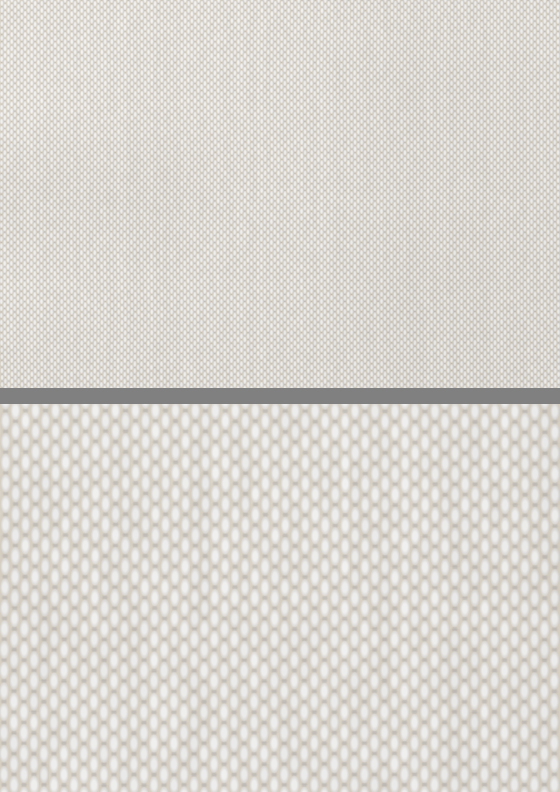
Top: the whole. Bottom: its middle third, enlarged.
A Shadertoy shader for this texture:

```glsl
// Pale woven screen fabric: staggered columns of white oval thread floats
// over beige cross threads, with small grey shadows where the floats dip.
// Each column is a shifted cell grid; hashes and value noise vary the tone.

float hash(vec2 p) {
    vec3 q = fract(vec3(p.xyx) * 0.1031);
    q += dot(q, q.yzx + 33.33);
    return fract((q.x + q.y) * q.z);
}

float noise(vec2 p) {
    vec2 i = floor(p), f = fract(p);
    f = f * f * (3.0 - 2.0 * f);
    return mix(mix(hash(i), hash(i + vec2(1, 0)), f.x),
               mix(hash(i + vec2(0, 1)), hash(i + vec2(1, 1)), f.x), f.y);
}

vec3 weave(vec2 uv) {
    // 84 repeats across and 56 down, gently pulled out of line
    vec2 p = uv * vec2(84.0, 56.0);
    p += 0.12 * (vec2(noise(uv * 5.0), noise(uv * 5.0 + 19.0)) - 0.5);

    // Two columns per repeat, every second one raised by half a cell
    float column = floor(p.x * 2.0);
    float y = p.y + 0.5 * mod(column, 2.0);
    vec2 cell = vec2(column, floor(y));
    vec2 local = vec2((fract(p.x * 2.0) - 0.5) * 0.5, fract(y) - 0.5);

    // Beige cross thread, with a grey shadow at the tips of each float
    vec3 color = vec3(0.835, 0.807, 0.757);
    vec2 tip = vec2(local.x, 0.5 - abs(local.y)) / vec2(0.18, 0.16);
    color = mix(color, vec3(0.755, 0.737, 0.715), 1.0 - smoothstep(0.35, 1.1, length(tip)));

    // Rounded white float, brightest along its middle
    float size = 1.0 + 0.08 * (hash(cell + 7.0) - 0.5);
    float r = length(local / vec2(0.235, 0.43)) / size;
    vec3 thread = mix(vec3(0.925, 0.924, 0.922), vec3(0.855, 0.845, 0.832), smoothstep(0.42, 0.95, r));
    color = mix(color, thread, 1.0 - smoothstep(0.85, 1.08, r));

    // Uneven yarn from float to float and column to column
    color += 0.018 * (hash(cell) - 0.5) + 0.014 * (hash(vec2(column, 91.0)) - 0.5);
    return color;
}

void mainImage(out vec4 fragColor, in vec2 fragCoord) {
    // Average a 4 by 4 grid of samples to smooth the fine edges
    vec3 color = vec3(0.0);
    for (int j = 0; j < 4; j++) {
        for (int i = 0; i < 4; i++) {
            vec2 offset = (vec2(i, j) - 1.5) * 0.25;
            color += weave((fragCoord + offset) / iResolution.xy) / 16.0;
        }
    }

    // Faint cloudy tone and a slight falloff toward the lower right
    vec2 uv = fragCoord / iResolution.xy;
    color += 0.02 * (noise(uv * 4.0 + 3.0) - 0.5);
    color += 0.02 * (uv.y - uv.x);
    fragColor = vec4(clamp(color, 0.0, 1.0), 1.0);
}
```
